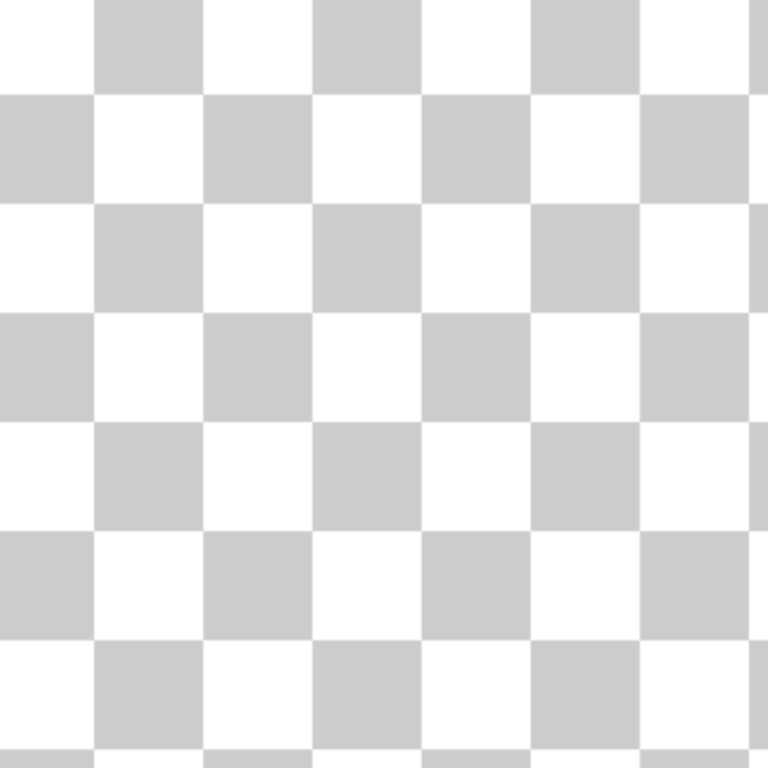
A Shadertoy shader for this pattern:

```glsl
// Two-tone checkerboard, about seven squares across and down, cropped by the
// canvas edges. Each axis gives a soft-edged square wave of -1 and +1; the
// product of the two waves chooses between the grey and the white squares.

#define CELL_SIZE vec2(0.1421, 0.1421)    // side of one square, in canvas units
#define GRID_ORIGIN vec2(0.1226, 0.0241)  // lower left corner of a grey square
#define EDGE_WIDTH 0.005                  // width of the blend between squares
#define GREY vec3(0.8)
#define WHITE vec3(1.0)

// Distance to the nearest grid line, positive in even cells, negative in odd.
vec2 signedLineDistance(vec2 p) {
    vec2 cell = (p - GRID_ORIGIN) / CELL_SIZE;
    return (0.5 - abs(mod(cell + 0.5, 2.0) - 1.0)) * CELL_SIZE;
}

void mainImage(out vec4 fragColor, in vec2 fragCoord) {
    vec2 p = fragCoord / iResolution.y;

    // Keep the blend at least one pixel wide on small canvases.
    float halfEdge = 0.5 * max(EDGE_WIDTH, 1.0 / iResolution.y);
    vec2 wave = 2.0 * smoothstep(-halfEdge, halfEdge, signedLineDistance(p)) - 1.0;

    // Equal signs give grey, opposite signs give white.
    float greyness = 0.5 + 0.5 * wave.x * wave.y;
    fragColor = vec4(mix(WHITE, GREY, greyness), 1.0);
}
```
